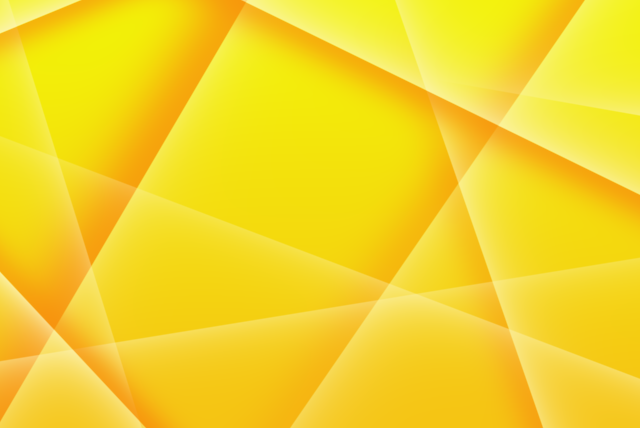
This background is drawn by a Shadertoy shader. Its source:

```glsl
const vec3 SKY_YELLOW = vec3(0.95, 0.95, 0.03);
const vec3 MID_YELLOW = vec3(0.955, 0.86, 0.05);
const vec3 DEEP_GOLD = vec3(0.96, 0.77, 0.07);
const vec3 PALE_LIGHT = vec3(0.99, 0.96, 0.74);
const vec3 ORANGE_SHADE = vec3(0.97, 0.56, 0.05);

// Vertical three-stop gradient
vec3 backdrop(float height) {
    vec3 lower = mix(DEEP_GOLD, MID_YELLOW, smoothstep(0.0, 0.55, height));
    return mix(lower, SKY_YELLOW, smoothstep(0.4, 1.0, height));
}

// Straight crease: light to the left of a->b, shade to the right.
// Light and shade hold (strength at a, strength at b, width).
vec3 crease(vec3 color, vec2 p, vec2 a, vec2 b, vec3 light, vec3 shade, float blur) {
    vec2 along = b - a;
    vec2 normal = normalize(vec2(-along.y, along.x));
    float dist = dot(p - a, normal);
    float t = clamp(dot(p - a, along) / dot(along, along), 0.0, 1.0);
    float side = smoothstep(-blur, blur, dist);

    float glow = side * mix(light.x, light.y, t) * exp(-max(dist, 0.0) / light.z);
    float depth = min(dist, 0.0) / shade.z;
    float shadow = (1.0 - side) * mix(shade.x, shade.y, t) * exp(-depth * depth);

    color = mix(color, ORANGE_SHADE, shadow);
    return mix(color, PALE_LIGHT, glow);
}

void mainImage(out vec4 fragColor, in vec2 fragCoord) {
    vec2 p = fragCoord / iResolution.xy * vec2(1.5, 1.0);
    float blur = 1.0 / iResolution.y;
    vec3 noShade = vec3(0.0, 0.0, 1.0);
    vec3 color = backdrop(p.y);

    // Steep folds with deep shade
    color = crease(color, p, vec2(0.580, 1.0), vec2(0.0, 0.014),
        vec3(0.42, 0.36, 0.06), vec3(0.72, 0.85, 0.105), blur);
    color = crease(color, p, vec2(1.371, 1.0), vec2(0.680, 0.0),
        vec3(0.48, 0.38, 0.07), vec3(0.65, 0.28, 0.08), blur);
    color = crease(color, p, vec2(0.926, 1.0), vec2(1.273, 0.0),
        vec3(0.50, 0.55, 0.055), vec3(0.0, 0.65, 0.06), blur);

    // Broad diagonal across the upper right
    color = crease(color, p, vec2(0.566, 1.0), vec2(1.5, 0.545),
        vec3(0.68, 0.68, 0.075), vec3(0.65, 0.75, 0.06), blur);

    // Thin translucent sheets
    color = crease(color, p, vec2(1.5, 0.115), vec2(0.0, 0.682),
        vec3(0.48, 0.24, 0.05), noShade, blur);
    color = crease(color, p, vec2(1.5, 0.398), vec2(0.0, 0.156),
        vec3(0.32, 0.48, 0.05), noShade, blur);
    color = crease(color, p, vec2(0.322, 0.033), vec2(0.020, 1.0),
        vec3(0.38, 0.40, 0.045), noShade, blur);
    color = crease(color, p, vec2(0.996, 0.818), vec2(1.5, 0.730),
        vec3(0.0, 0.55, 0.06), noShade, blur);

    // Bright folded corners
    color = crease(color, p, vec2(0.342, 0.0), vec2(0.0, 0.365),
        vec3(0.40, 0.85, 0.05), vec3(0.80, 0.55, 0.05), blur);
    color = crease(color, p, vec2(0.0, 0.922), vec2(0.190, 1.0),
        vec3(0.85, 0.75, 0.06), vec3(0.60, 0.65, 0.05), blur);

    fragColor = vec4(color, 1.0);
}
```
